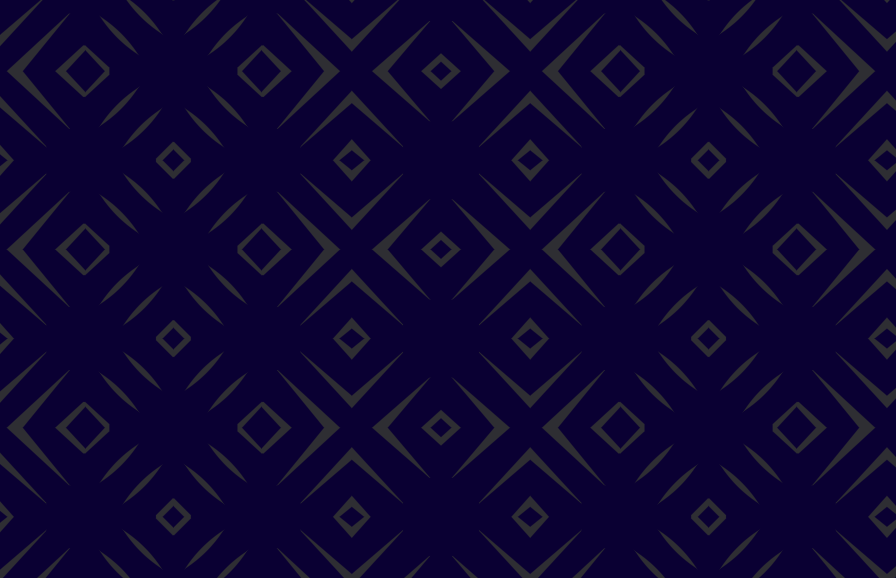
Give the GLSL for this pattern, as a Shadertoy shader.

```glsl
// Lattice of hollow diamonds framed by tapering chevrons and thin dashes.
// The plane is mirrored into one quarter tile, where every motif is a
// signed distance; the union is filled with a smoothed edge.

#define CANVAS_UNITS 768.0            // design units across the canvas width
#define TILE vec2(458.7, 152.8)       // size of one full repeat
#define ORIGIN vec2(378.0, 61.0)      // a tile centre, from the top left
#define GROUND vec3(0.04, 0.0, 0.20)
#define INK vec3(0.18, 0.18, 0.20)
#define DASH_HALF_LENGTH 22.0
#define DASH_HALF_WIDTH 2.2
#define SWELL 0.25                    // extra thickness on every shape
#define SOFTNESS 0.75                 // edge blur in pixels

float rhombus(vec2 p, vec2 radius) {
    vec2 slope = 1.0 / radius;
    return (dot(abs(p), slope) - 1.0) / length(slope);
}

// Hollow diamond; the hole may be shifted, the corners clipped.
float diamondRing(vec2 p, vec2 outer, vec2 hole, float holeShift, vec2 clip) {
    vec2 corner = abs(p) - clip;
    float body = max(rhombus(p, outer), max(corner.x, corner.y));
    return max(body, -rhombus(p - vec2(holeShift, 0.0), hole));
}

// Line from (apex, 0) to the arm end, positive on the far side.
float armEdge(vec2 p, float apex, vec2 end) {
    return dot(p - vec2(apex, 0.0), normalize(vec2(end.y, apex - end.x)));
}

// Chevron pointing along +x whose arms narrow to a point.
float chevron(vec2 p, float tip, float notch, vec2 end) {
    p.y = abs(p.y);
    float arm = max(armEdge(p, tip, end), -armEdge(p, notch, end));
    return max(arm, p.y - end.y);
}

// Diagonal sliver, widest at its middle.
float dash(vec2 p) {
    float along = (p.x + p.y) * 0.7071 / DASH_HALF_LENGTH;
    float across = abs(p.x - p.y) * 0.7071;
    return across - DASH_HALF_WIDTH * (1.0 - along * along);
}

float motif(vec2 p) {
    vec2 halfTile = 0.5 * TILE;
    vec2 sixth = vec2(TILE.x / 6.0, halfTile.y);
    vec2 fromThird = p - vec2(TILE.x / 3.0, 0.0);
    vec2 fromSixth = p - sixth;
    vec2 fromSide = vec2(halfTile.x - p.x, p.y);

    // Diamonds
    float d = diamondRing(p, vec2(16.6, 15.0), vec2(9.3, 8.5), 0.0, vec2(20.0));
    d = min(d, diamondRing(fromThird, vec2(24.5, 22.5), vec2(17.0, 18.3), 1.0,
                           vec2(fromThird.x > 0.0 ? 21.3 : 25.0, 21.8)));
    d = min(d, diamondRing(fromSixth, vec2(15.8, 17.7), vec2(11.0, 8.9), 0.0, vec2(20.0)));
    d = min(d, diamondRing(fromSide - vec2(0.0, halfTile.y), vec2(16.0), vec2(9.6),
                           0.0, vec2(14.7, 15.5)));

    // Chevrons
    d = min(d, chevron(p, 58.7, 46.0, vec2(10.0, 42.5)));
    d = min(d, chevron(vec2(-fromThird.x, p.y), 66.0, 53.0, vec2(13.0, 49.0)));
    d = min(d, chevron(vec2(-fromSixth.y, fromSixth.x), 59.3, 49.3, vec2(12.0, 43.5)));

    // Dashes
    d = min(d, dash(fromSide - vec2(46.5, 30.5)));
    d = min(d, dash(fromSide - vec2(26.5, 48.5)));
    return d - SWELL;
}

void mainImage(out vec4 fragColor, in vec2 fragCoord) {
    float unitsPerPixel = CANVAS_UNITS / iResolution.x;
    vec2 p = vec2(fragCoord.x, iResolution.y - fragCoord.y) * unitsPerPixel - ORIGIN;

    // Repeat, then mirror into a quarter tile
    p = abs(p - TILE * floor(p / TILE + 0.5));

    float blur = SOFTNESS * unitsPerPixel;
    float coverage = 1.0 - smoothstep(-blur, blur, motif(p));
    fragColor = vec4(mix(GROUND, INK, coverage), 1.0);
}
```
